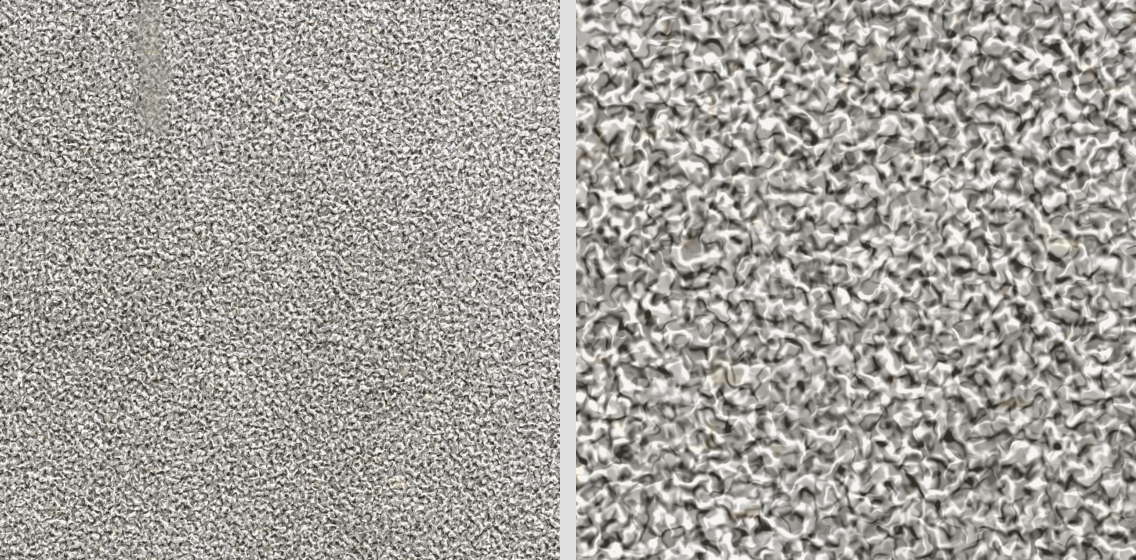
Left: the whole. Right: its middle third, enlarged.
A Shadertoy shader for this texture:

```glsl
// Rough grey sandstone plaster: tiny crusted grains, pale bloom, one worn groove and a few pebbles.

const float GRAINS = 103.0;                     // grain frequency across the canvas
const vec2 LIGHT = vec2(0.40, 0.92);
const vec2 SIDE_LIGHT = vec2(-0.85, 0.53);
const vec3 STONE_TINT = vec3(0.012, 0.000, -0.022);
const vec3 COOL_TINT = vec3(-0.010, 0.000, 0.016);
const vec3 TAN_TINT = vec3(0.030, 0.006, -0.045);
const vec3 PEBBLE_COLOR = vec3(0.68, 0.65, 0.60);

float hash1(vec2 p) {
    vec3 q = fract(p.xyx * 0.1031);
    q += dot(q, q.yzx + 33.33);
    return fract((q.x + q.y) * q.z);
}

vec2 hash2(vec2 p) {
    return vec2(hash1(p), hash1(p + 71.7));
}

// Value noise, 0 to 1
float noise(vec2 p) {
    vec2 i = floor(p), f = fract(p);
    f = f * f * (3.0 - 2.0 * f);
    vec2 e = vec2(1.0, 0.0);
    return mix(mix(hash1(i), hash1(i + e), f.x),
               mix(hash1(i + e.yx), hash1(i + e.xx), f.x), f.y);
}

float slope(vec2 corner, vec2 toPoint) {
    return dot(normalize(hash2(corner) - 0.4999), toPoint);
}

// Gradient noise, about -0.7 to 0.7
float gradientNoise(vec2 p) {
    vec2 i = floor(p), f = fract(p);
    vec2 u = f * f * f * (f * (f * 6.0 - 15.0) + 10.0);
    vec2 e = vec2(1.0, 0.0);
    return mix(mix(slope(i, f), slope(i + e, f - e), u.x),
               mix(slope(i + e.yx, f - e.yx), slope(i + e.xx, f - e.xx), u.x), u.y);
}

float fbm(vec2 p) {
    float sum = 0.0, weight = 0.5;
    for (int i = 0; i < 4; i++) {
        sum += weight * noise(p);
        p = p * 2.03 + 17.3;
        weight *= 0.5;
    }
    return sum / 0.9375;
}

// Flat-topped crust with steep flanks
float crustHeight(vec2 p) {
    return smoothstep(-0.18, 0.18, gradientNoise(p));
}

// Lit and shaded crescents along the flanks, plus a little tone on the tops
float crustRelief(vec2 p, vec2 light) {
    vec2 warp = vec2(noise(p * 1.5 + 5.0), noise(p * 1.5 + 47.0)) - 0.5;
    p += 0.75 * warp;
    float low = crustHeight(p + 0.16 * light);
    float high = crustHeight(p - 0.16 * light);
    return (high - low) + 0.13 * (high + low - 1.0);
}

float grainTone(vec2 uv, float scale) {
    vec2 p = uv * scale;
    mat2 turn = mat2(0.8, 0.6, -0.6, 0.8);
    vec2 fine = turn * p * 1.32 + 31.0;
    float relief = 0.38 * crustRelief(p, LIGHT) + 0.27 * crustRelief(fine, turn * SIDE_LIGHT);
    relief += 0.14 * (noise(p * 2.6 + 23.0) - 0.5);

    // White crust gathers in loose clusters, small dark pits lie between grains
    float cluster = noise(uv * 26.0 + 13.0);
    float gain = relief > 0.0 ? mix(0.82, 1.22, cluster) : 0.95;
    float pit = smoothstep(0.24, 0.44, -gradientNoise(turn * p * 1.1 + 77.0));
    return 0.638 + relief * gain - 0.23 * pit;
}

// Signed distance to the worn vertical groove that ends in the upper left
float grooveDistance(vec2 uv) {
    float rise = smoothstep(0.84, 0.98, uv.y);
    float side = abs(uv.x - mix(0.275, 0.262, rise)) - mix(0.025, 0.019, rise);
    return max(side, 0.765 - uv.y) + 0.020 * (noise(uv * 60.0) - 0.5);
}

vec3 addPebbles(vec3 color, vec2 uv) {
    for (int i = 0; i < 9; i++) {
        vec2 seed = vec2(float(i) * 3.7 + 2.0, 19.0);
        vec2 d = uv - hash2(seed);
        d.y *= 1.3;
        float radius = mix(0.005, 0.010, hash1(seed + 8.0));
        float dist = length(d) - radius + 0.005 * (noise(uv * 170.0) - 0.5);
        float body = 1.0 - smoothstep(-0.003, 0.002, dist);
        vec3 shade = PEBBLE_COLOR + 0.12 * dot(d / radius, LIGHT);
        color = mix(color, shade, 0.75 * body);
    }
    return color;
}

vec3 stone(vec2 uv) {
    float tone = grainTone(uv, GRAINS);

    // Broad pale bloom, strongest toward the upper right
    float corner = smoothstep(0.7, 1.8, uv.x + uv.y);
    float bloom = fbm(uv * 5.0 + 3.0) - 0.5;
    tone += 0.09 * bloom + 0.06 * corner - 0.01;
    tone += 0.06 * (fbm(uv * 22.0) - 0.5);

    // Groove: softened grains, shaded left lip
    float groove = grooveDistance(uv);
    float inside = 1.0 - smoothstep(-0.006, 0.005, groove);
    float lip = exp(-abs(groove) * 260.0) * step(uv.x, 0.27) * step(0.755, uv.y);
    tone = mix(tone, 0.615 + 0.5 * (tone - 0.63), inside) - 0.10 * lip;

    tone = clamp(tone, 0.18, 0.96);
    vec3 color = tone + STONE_TINT * mix(1.25, 0.75, tone);
    color += COOL_TINT * (0.5 * corner + max(bloom, 0.0));
    float tanSpeck = smoothstep(0.86, 0.97, noise(uv * 75.0 + 9.0));
    color += TAN_TINT * (0.7 * tanSpeck + 0.2 * inside);
    return addPebbles(color, uv);
}

void mainImage(out vec4 fragColor, in vec2 fragCoord) {
    // Four samples per pixel smooth the grain edges
    vec3 color = vec3(0.0);
    for (int i = 0; i < 4; i++) {
        vec2 shift = vec2(i % 2, i / 2) * 0.5 - 0.25;
        color += stone((fragCoord + shift) / iResolution.y);
    }
    fragColor = vec4(clamp(color * 0.25, 0.0, 1.0), 1.0);
}
```
